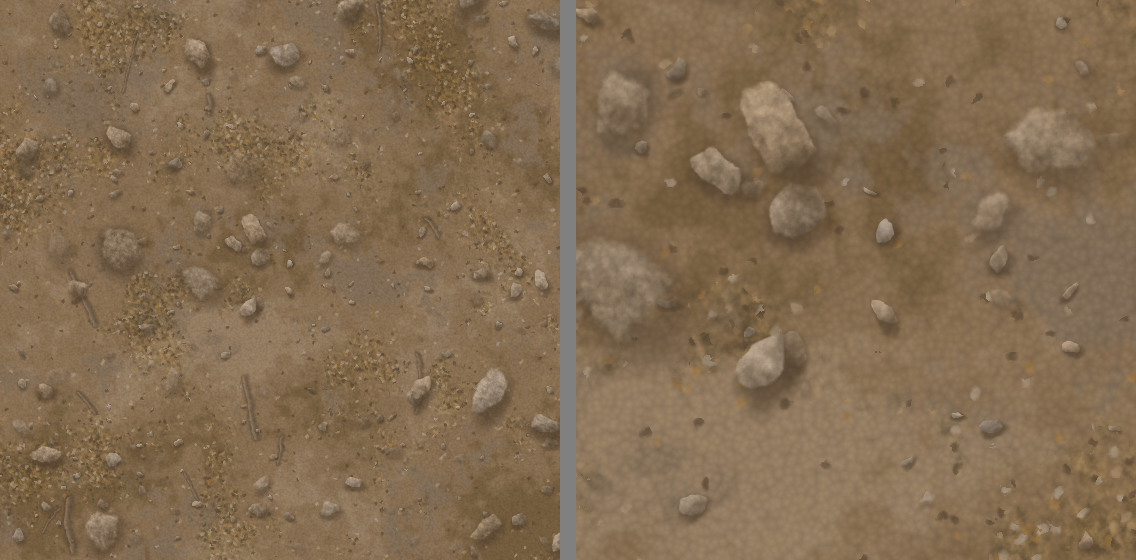
Left, the full canvas; right, a detail of the centre.
Reproduce this texture procedurally as a Shadertoy shader.

```glsl
#define MUD_DARK vec3(0.45, 0.358, 0.242)
#define MUD_MID vec3(0.53, 0.43, 0.318)
#define MUD_PALE vec3(0.575, 0.483, 0.378)
#define MUD_GREY vec3(0.495, 0.42, 0.338)
#define STONE_DARK vec3(0.40, 0.345, 0.285)
#define STONE_PALE vec3(0.69, 0.63, 0.565)
#define OCHRE vec3(0.61, 0.45, 0.23)
#define SHADOW vec3(0.33, 0.26, 0.185)
#define LIGHT_DIR normalize(vec2(-0.4, 0.9))
#define GRIT_CELLS 135.0
#define GRAIN_CELLS 210.0
#define TWIGS 12

float hash(vec2 p) {
    vec3 q = fract(p.xyx * vec3(0.1031, 0.1030, 0.0973));
    q += dot(q, q.yzx + 33.33);
    return fract((q.x + q.y) * q.z);
}

vec2 hash2(vec2 p) {
    return vec2(hash(p), hash(p + 57.3));
}

mat2 rotation(float a) {
    return mat2(cos(a), sin(a), -sin(a), cos(a));
}

// Layered, rotated sines: a soft cloudy field around zero
float sines(vec2 p) {
    float sum = 0.0, amp = 0.5;
    for (int i = 0; i < 6; i++) {
        p = mat2(0.8, 0.6, -0.6, 0.8) * p * 1.75 + 2.3;
        sum += amp * sin(p.x + 1.6 * sin(p.y)) * cos(p.y + 1.3 * sin(p.x * 0.8));
        amp *= 0.62;
    }
    return sum;
}

// Cellular noise: distance to the nearest point, and that point's cell
vec3 cellular(vec2 p) {
    vec3 nearest = vec3(9.0, 0.0, 0.0);
    for (int k = 0; k < 9; k++) {
        vec2 cell = floor(p) + vec2(k % 3, k / 3) - 1.0;
        float d = length(p - cell - hash2(cell));
        if (d < nearest.x) nearest = vec3(d, cell);
    }
    return nearest;
}

// Angular polygon: xy is the outward facet direction, z the signed distance
vec3 pebble(vec2 q, vec2 id) {
    vec3 acc = vec3(0.0);
    for (int i = 0; i < 7; i++) {
        vec2 h = hash2(id + float(i) * 7.7);
        float a = 6.2832 * (float(i) + 0.9 * h.x) / 7.0;
        vec2 dir = vec2(cos(a), sin(a));
        acc += vec3(dir, 1.0) * exp(13.0 * (dot(q, dir) - mix(0.6, 1.1, h.y)));
    }
    return vec3(acc.xy / acc.z, log(acc.z) / 13.0);
}

// One layer of scattered, partly buried stones
void stones(inout vec3 col, vec2 uv, float cells, float density, float dust, float pitted) {
    vec2 p = uv * cells;
    for (int k = 0; k < 9; k++) {
        vec2 cell = floor(p) + vec2(k % 3, k / 3) - 1.0;
        vec2 id = cell + cells * 3.1;
        if (hash(id) > density) continue;
        vec2 form = hash2(id + 11.0), look = hash2(id + 23.0);
        float radius = mix(0.17, 0.38, form.x * form.x);
        vec2 squash = vec2(1.0, mix(0.48, 0.88, form.y));
        mat2 turn = rotation((hash(id + 31.0) - 0.5) * 2.6);
        vec2 offset = (p - cell - 0.2 - 0.6 * hash2(id + 41.0)) / radius;
        vec2 q = turn * offset / squash;
        if (dot(q, q) > 7.0) continue;

        // Soft contact shadow on the far side from the light
        float exposed = mix(0.3, 1.0, smoothstep(0.05, 0.7, look.x));
        vec2 s = turn * (offset + 0.32 * LIGHT_DIR) / squash;
        col = mix(col, SHADOW, 0.72 * exposed * (1.0 - smoothstep(0.55, 1.45, length(s))));

        // Facets shaded by direction, pitted and dulled by mud
        vec3 shape = pebble(q, id);
        float slope = smoothstep(-0.9, 0.0, shape.z);
        float lit = dot(shape.xy * turn, LIGHT_DIR) * slope;
        float tone = 0.5 + 0.42 * lit + 0.2 * dust + 0.28 * pitted + 0.4 * (look.y - 0.5);
        vec3 body = mix(STONE_DARK, STONE_PALE, clamp(tone, 0.0, 1.0));
        body = mix(body, body * vec3(1.03, 0.97, 0.88), hash(id + 53.0));
        float soft = mix(0.4, 0.08, exposed);
        float cover = 1.0 - smoothstep(-soft, 0.04, shape.z);
        col = mix(col, body, cover * exposed * clamp(0.92 + 0.5 * dust, 0.4, 1.0));
    }
}

// Thin half-sunk sticks, mostly upright
void twigs(inout vec3 col, vec2 uv) {
    for (int i = 0; i < TWIGS; i++) {
        vec2 id = vec2(float(i) * 3.7, 91.0);
        vec2 q = rotation((hash(id + 5.0) - 0.5) * 1.5) * (uv - hash2(id));
        float halfLength = mix(0.015, 0.055, hash(id + 9.0));
        float width = mix(0.0015, 0.0045, hash(id + 13.0));
        q.x += 6.0 * (hash(id + 17.0) - 0.5) * q.y * q.y;
        float d = length(vec2(q.x, max(abs(q.y) - halfLength, 0.0)));
        col = mix(col, SHADOW, 0.5 * (1.0 - smoothstep(width, width * 3.0, d)));
        vec3 bark = mix(STONE_DARK, MUD_PALE, smoothstep(width, -width, q.x));
        col = mix(col, bark, 0.75 * (1.0 - smoothstep(width - 0.001, width + 0.001, d)));
    }
}

void mainImage(out vec4 fragColor, in vec2 fragCoord) {
    vec2 uv = fragCoord / iResolution.y;
    float broad = sines(uv * 3.5 + 4.0);
    float dust = sines(uv * 38.0);
    float pitted = sines(uv * 120.0 + 8.0);
    vec2 rough = uv + 0.0034 * vec2(dust, sines(uv * 45.0 + 17.0));

    // Mud with broad stains and greyer silt
    float tone = broad + 0.4 * dust;
    vec3 col = mix(MUD_MID, MUD_PALE, smoothstep(0.02, 0.5, tone));
    col = mix(col, MUD_DARK, smoothstep(0.05, 0.6, -tone));
    float silt = sines(uv * 6.5 + 53.0) + 0.4 * dust;
    col = mix(col, MUD_GREY, 0.85 * smoothstep(0.05, 0.5, silt));

    // Mossy patches of crumbled soil strewn with grit
    float patchy = smoothstep(0.05, 0.6, sines(uv * 5.0 + 31.0) + 0.35 * dust);
    col = mix(col, vec3(0.46, 0.365, 0.215), 0.5 * patchy);
    col *= 1.0 + 0.24 * patchy * pitted;
    vec3 grit = cellular((rough + 0.002 * pitted) * GRIT_CELLS);
    vec2 kind = hash2(grit.yz + 71.0);
    float speck = (1.0 - smoothstep(0.2, 0.6, grit.x)) * step(kind.x, 0.04 + 0.5 * patchy);
    vec3 gritColor = mix(OCHRE, STONE_PALE, smoothstep(0.4, 0.9, kind.y));
    col = mix(col, kind.y < 0.4 ? SHADOW : gritColor, 0.6 * speck);

    twigs(col, rough);
    stones(col, rough, 42.0, 0.09 + 0.22 * patchy, dust, pitted);
    stones(col, rough, 18.0, 0.32, dust, pitted);
    stones(col, rough, 7.5, 0.6, dust, pitted);

    // Fine grain over everything
    float grain = cellular(uv * GRAIN_CELLS).x - 0.45;
    col *= 1.0 - 0.12 * grain + 0.045 * pitted;
    fragColor = vec4(col, 1.0);
}
```
